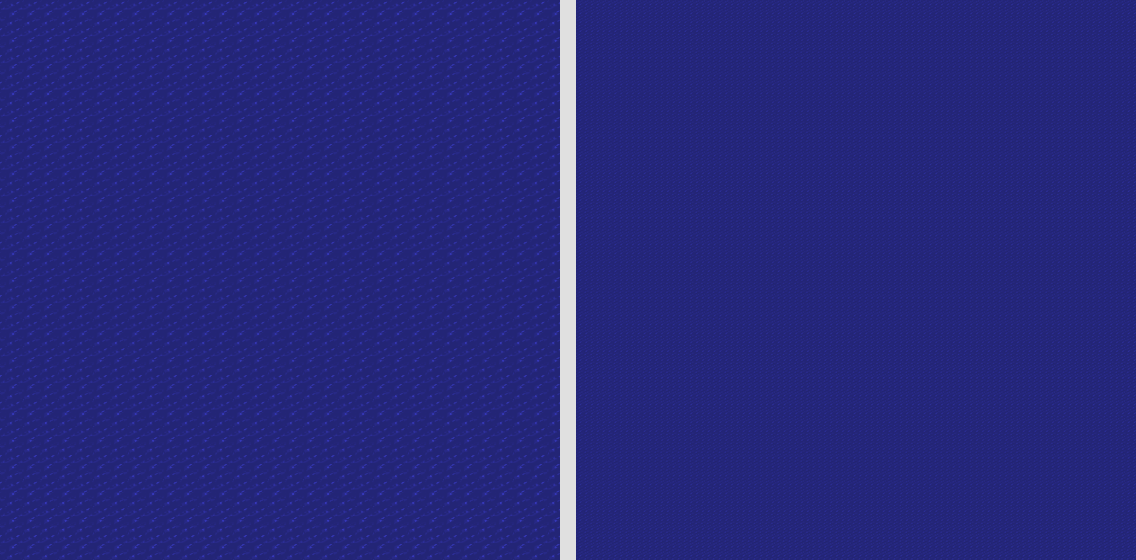
Left: one tile. Right: repeated 3 by 3.
Give the GLSL for this texture, as a three.js fragment shader.

```glsl
// Deep blue twill cloth: grainy diagonal ridges with sparse bright thread flecks.
#define REPEATS vec2(32.0, 63.0)
#define ROW_CYCLE 3.0
#define GRAIN vec2(9.0, 15.0)
#define STITCH_SIZE vec2(0.095, 0.042)
#define FLECK_SIZE vec2(0.060, 0.056)
#define EDGE 0.045
#define TWILL_OFFSET 0.26
#define WEAR 0.22
#define CYCLE_FADE 0.55
#define CLOTH vec3(0.138, 0.145, 0.465)
#define THREAD vec3(0.166, 0.170, 0.565)
#define HIGHLIGHT vec3(0.222, 0.232, 0.770)

varying vec2 vUv;

const float TAU = 6.2831853;

float hash(vec2 p) {
  return fract(sin(dot(p, vec2(127.1, 311.7))) * 43758.5453);
}

// Value noise that wraps after a whole number of cells.
float wrapNoise(vec2 uv, vec2 period) {
  vec2 p = uv * period;
  vec2 i = floor(p);
  vec2 f = fract(p);
  f = f * f * (3.0 - 2.0 * f);
  float a = hash(mod(i, period));
  float b = hash(mod(i + vec2(1.0, 0.0), period));
  float c = hash(mod(i + vec2(0.0, 1.0), period));
  float d = hash(mod(i + vec2(1.0, 1.0), period));
  return mix(mix(a, b, f.x), mix(c, d, f.x), f.y);
}

// Soft tilted ellipse in every cell; shift and strength cycle over the rows.
float threadMark(vec2 weave, vec2 centre, vec2 size, float tilt, float phase) {
  vec2 q = weave - centre + 0.5;
  float cycle = TAU * (floor(q.y) + phase) / ROW_CYCLE;
  q.x += 0.08 * sin(cycle);
  vec2 id = mod(floor(q), REPEATS);
  vec2 p = (fract(q) - 0.5) * vec2(1.0, REPEATS.x / REPEATS.y);
  p.y -= p.x * tilt;
  float dist = (length(p / size) - 1.0) * min(size.x, size.y);
  float strength = 1.0 - CYCLE_FADE * (0.5 + 0.5 * cos(cycle));
  strength *= 1.0 - WEAR * hash(id + phase);
  return strength * (1.0 - smoothstep(-EDGE * 0.5, EDGE * 0.5, dist));
}

void main() {
  vec2 weave = vUv * REPEATS;

  // Twill ridges: each climbs one row per column.
  float ridge = abs(fract(weave.y - weave.x + TWILL_OFFSET + 0.5) - 0.5);
  float streak = 1.0 - smoothstep(0.12, 0.34, ridge);

  // Grain that repeats with each cycle of rows breaks the ridges up.
  float grain = wrapNoise(weave / vec2(1.0, ROW_CYCLE), GRAIN);
  float broken = streak * smoothstep(0.42, 0.75, grain);

  // Slight fading down the cloth.
  float fade = 0.94 + 0.06 * cos(TAU * vUv.y);

  // Bright stitch, small fleck and a faint speck between them.
  float stitch = threadMark(weave, vec2(0.95, 0.70), STITCH_SIZE, 0.4, 0.0);
  float fleck = threadMark(weave, vec2(0.68, 0.42), FLECK_SIZE, 0.0, 1.0);
  float speck = threadMark(weave, vec2(0.28, 0.02), FLECK_SIZE * 0.7, 0.0, 2.0);
  float bright = max(max(0.9 * stitch, fleck), 0.4 * speck);

  vec3 colour = CLOTH * (0.985 + 0.03 * grain);
  colour = mix(colour, THREAD, 0.65 * broken * fade);
  colour = mix(colour, HIGHLIGHT, bright * fade);
  gl_FragColor = vec4(colour, 1.0);
}
```
